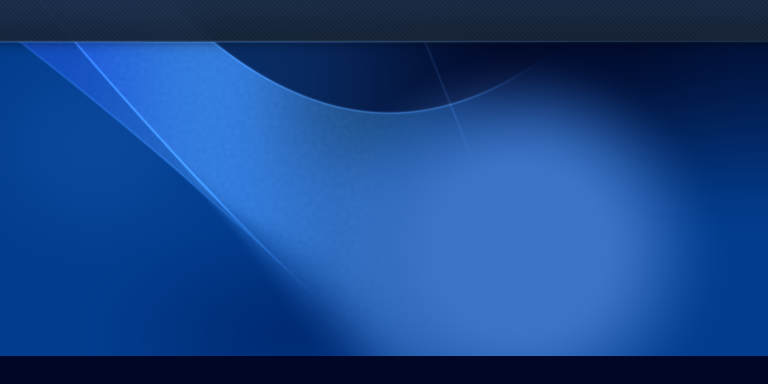
Write a Shadertoy shader that draws this background.

```glsl
// Abstract blue backdrop: a light beam between curved edges, a soft oval glow,
// a dark upper corner, and flat bars at the top and bottom.
// Layers are blended in order; x runs 0..2 and y runs 0..1 from the lower left.

const vec3 ROYAL     = vec3(0.010, 0.240, 0.560);
const vec3 DEEP      = vec3(0.000, 0.165, 0.450);
const vec3 NAVY      = vec3(0.005, 0.045, 0.180);
const vec3 BEAM_EDGE = vec3(0.110, 0.340, 0.850);
const vec3 BEAM_CORE = vec3(0.200, 0.490, 0.870);
const vec3 BEAM_FAR  = vec3(0.180, 0.420, 0.750);
const vec3 TEAL      = vec3(0.120, 0.310, 0.530);
const vec3 BOWL      = vec3(0.035, 0.170, 0.390);
const vec3 GLOW      = vec3(0.235, 0.455, 0.780);
const vec3 SHEEN     = vec3(0.420, 0.680, 0.950);
const vec3 SLATE     = vec3(0.105, 0.165, 0.255);
const vec3 FOOTER    = vec3(0.000, 0.025, 0.145);

const float BAR_BOTTOM = 0.891;
const float FOOTER_TOP = 0.073;

vec2 hashGradient(vec2 cell) {
    vec2 h = vec2(dot(cell, vec2(127.1, 311.7)), dot(cell, vec2(269.5, 183.3)));
    return 2.0 * fract(sin(h) * 43758.5) - 1.0;
}

float gradientNoise(vec2 p) {
    vec2 i = floor(p), f = fract(p);
    vec2 u = f * f * (3.0 - 2.0 * f);
    vec2 e = vec2(0.0, 1.0);
    float low  = mix(dot(hashGradient(i), f), dot(hashGradient(i + e.yx), f - e.yx), u.x);
    float high = mix(dot(hashGradient(i + e.xy), f - e.xy), dot(hashGradient(i + e.yy), f - e.yy), u.x);
    return mix(low, high, u.y);
}

// Signed distance estimate to y = start.y + slope * dx + bend * dx * dx
float parabola(vec2 p, vec2 start, float slope, float bend) {
    float dx = p.x - start.x;
    float tangent = slope + 2.0 * bend * dx;
    return (p.y - start.y - dx * (slope + bend * dx)) / sqrt(1.0 + tangent * tangent);
}

float above(float d, float softness) {
    return smoothstep(-softness, softness, d);
}

float stroke(float d, float width) {
    return exp(-d * d / (width * width));
}

// One at the centre of an ellipse, falling to zero outside it
float oval(vec2 p, vec2 centre, vec2 radius, float core) {
    return 1.0 - smoothstep(core, 1.1, length((p - centre) / radius));
}

vec3 backdrop(vec2 p) {
    vec3 col = mix(ROYAL, DEEP, 0.9 * oval(p, vec2(0.76, 0.13), vec2(0.55, 0.32), 0.0));
    col += vec3(0.03, 0.04, 0.05) * oval(p, vec2(0.25, 0.62), vec2(0.35, 0.3), 0.0);
    float corner = smoothstep(0.35, 0.92, p.y) * smoothstep(0.85, 1.35, p.x);
    return mix(col, NAVY, corner * mix(1.0, 0.85, smoothstep(1.6, 2.0, p.x)));
}

vec3 beamColor(vec2 p) {
    vec3 col = mix(BEAM_EDGE, BEAM_CORE, smoothstep(0.1, 0.55, p.x));
    col = mix(col, BEAM_FAR, smoothstep(0.55, 0.95, p.x));
    float shade = smoothstep(0.6, 1.0, p.x) * smoothstep(0.45, 0.75, p.y);
    return mix(col, TEAL, shade) + 0.025 * gradientNoise(p * 80.0);
}

vec3 scene(vec2 p, float px) {
    float lowerEdge = parabola(p, vec2(0.052, 0.891), -0.773, -0.112);
    float ray       = parabola(p, vec2(0.195, 0.891), -1.17, 0.17);
    float bowl      = parabola(p, vec2(1.015, 0.706), 0.0, 0.88);
    float faintRay  = parabola(p, vec2(1.107, 0.891), -2.47, 0.0);

    // Beam, sharp on the left and dissolving to the right
    float softness = mix(px, 0.16, smoothstep(0.45, 1.0, p.x));
    float beam = above(lowerEdge, softness) * (1.0 - smoothstep(0.9, 1.35, p.x));
    beam *= mix(0.65, 1.0, above(ray, mix(px, 0.1, smoothstep(0.4, 0.8, p.x))));
    vec3 col = mix(backdrop(p), beamColor(p), beam);

    // Dark bowl hanging from the top
    vec3 bowlColor = mix(BOWL, NAVY, smoothstep(0.65, 1.35, p.x));
    col = mix(col, bowlColor, above(bowl, px) * smoothstep(0.35, 0.6, p.x));

    // Oval glow
    col = mix(col, GLOW, oval(p, vec2(1.35, 0.35), vec2(0.50, 0.48), 0.4));

    // Thin lit edges
    float lineWidth = 0.8 * px + 0.001;
    float fade = 1.0 - smoothstep(0.45, 0.85, p.x);
    col += SHEEN * 0.30 * stroke(ray, lineWidth) * fade;
    col += SHEEN * 0.13 * stroke(lowerEdge, lineWidth) * fade;
    float rim = smoothstep(0.4, 0.6, p.x) * (1.0 - smoothstep(1.15, 1.45, p.x));
    col += SHEEN * 0.22 * stroke(bowl, lineWidth) * rim;
    col += SHEEN * 0.10 * stroke(faintRay, lineWidth) * smoothstep(0.55, 0.75, p.y);
    return col;
}

void mainImage(out vec4 fragColor, in vec2 fragCoord) {
    vec2 p = fragCoord / iResolution.y;
    p.x *= 2.0 * iResolution.y / iResolution.x;
    float px = 1.0 / iResolution.y;
    vec3 col = scene(p, px);

    // Shadow under the top bar, then the hatched translucent bar itself
    col *= 1.0 - 0.35 * exp(-max(BAR_BOTTOM - p.y, 0.0) / 0.012);
    float hatch = sin(6.28318 * (p.x + p.y) / 0.012);
    vec3 bar = mix(SLATE, col, 0.08) + 0.012 * hatch;
    bar *= mix(0.88, 1.05, smoothstep(BAR_BOTTOM, 1.0, p.y));
    col = mix(col, bar, above(p.y - BAR_BOTTOM, 0.5 * px));
    float seamFade = 1.0 - 0.7 * smoothstep(0.7, 1.8, p.x);
    col += SHEEN * 0.22 * seamFade * stroke(p.y - BAR_BOTTOM, 0.003);

    col = mix(FOOTER, col, above(p.y - FOOTER_TOP, 0.5 * px));
    fragColor = vec4(clamp(col, 0.0, 1.0), 1.0);
}
```
